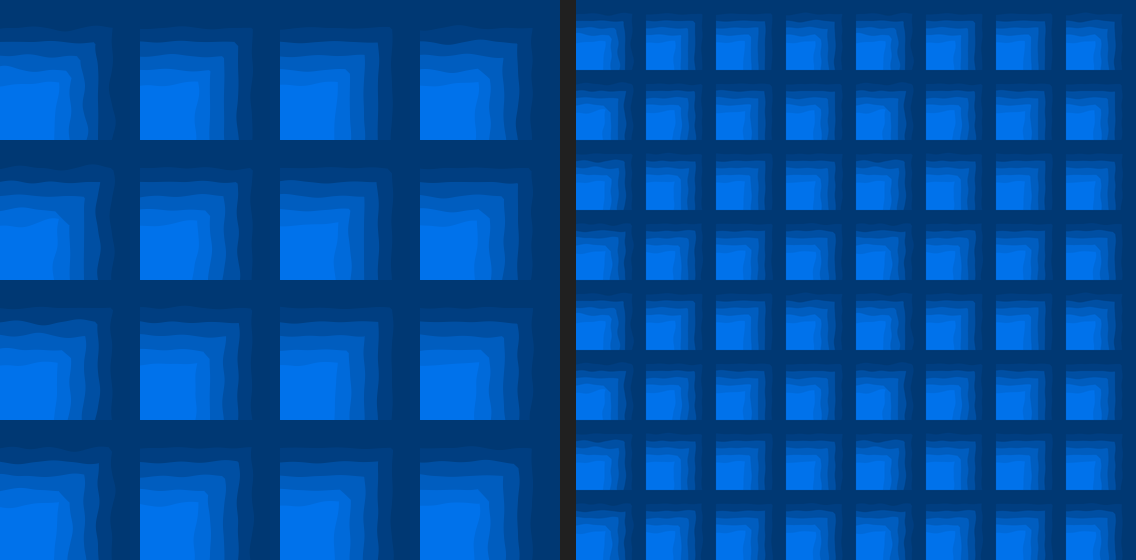
Left: one tile. Right: repeated 2 by 2.
This pattern is drawn by a Shadertoy shader. Its source:

```glsl
// Grid of stepped blue squares, each a stack of wavy-edged layers brightening to the lower left.

const float REPEATS = 4.0;
const int LAYERS = 5;
const float OUTER_SIZE = 0.8;
const float LAYER_STEP = 0.1;

float hash(vec2 p) {
    vec3 q = fract(p.xyx * vec3(0.1031, 0.1030, 0.0973));
    q += dot(q, q.yzx + 33.33);
    return fract((q.x + q.y) * q.z);
}

// One-dimensional gradient noise, roughly -1 to 1
float gradientNoise(float x, float seed) {
    float i = floor(x);
    float f = x - i;
    float slopeA = 2.0 * hash(vec2(i, seed)) - 1.0;
    float slopeB = 2.0 * hash(vec2(i + 1.0, seed)) - 1.0;
    float blend = f * f * f * (f * (f * 6.0 - 15.0) + 10.0);
    return 2.0 * mix(slopeA * f, slopeB * (f - 1.0), blend);
}

// Offset of a layer's edge at position t along it
float edgeWobble(float t, float seed, float amplitude) {
    float phase = 7.0 * hash(vec2(seed, 51.0));
    return amplitude * gradientNoise(t * 4.0 + phase, seed);
}

// Signed distance to a box from the origin to size, with its far corner cut
float cutBox(vec2 p, vec2 size, float cut) {
    vec2 d = p - size;
    float corner = (d.x + d.y + cut) * 0.7071;
    float box = max(max(d.x, d.y), max(-p.x, -p.y));
    return cut > 0.0 ? max(box, corner) : box;
}

float coverage(float dist, float pixel) {
    return clamp(0.5 - dist / pixel, 0.0, 1.0);
}

vec3 shade(float blue) {
    return blue * vec3(0.0, 0.485, 1.0);
}

// Layer k of one cell, counted from the outside in
float layerDistance(vec2 p, vec2 cell, int k) {
    float layer = float(k);
    float seed = cell.x + REPEATS * cell.y + 16.0 * layer + 3.0;

    // Waves are calmest in the middle columns of the tile
    float amplitude = 0.024 + 0.008 * cos(cell.x * 6.2831853 / REPEATS);
    vec2 size = vec2(OUTER_SIZE - LAYER_STEP * layer);
    size += vec2(edgeWobble(p.y, seed, amplitude),
                 edgeWobble(p.x, seed + 97.0, amplitude));

    // The innermost layer flares towards its corner
    if (k == LAYERS - 1) {
        size += 0.03 * smoothstep(0.1, 0.4, p.yx) - 0.012;
    }

    // The next one out has the strongest corner cut
    float chance = hash(vec2(seed, 17.0));
    float cut = k == LAYERS - 2 ? 0.11 * chance : 0.03 * chance * chance;
    if (k == LAYERS - 1) cut = 0.0;
    return cutBox(p, size, cut);
}

void mainImage(out vec4 fragColor, in vec2 fragCoord) {
    vec2 grid = fragCoord / iResolution.xy * REPEATS;
    vec2 cell = mod(floor(grid), REPEATS);
    vec2 p = fract(grid);
    float pixel = REPEATS / min(iResolution.x, iResolution.y);

    // Blue level of each layer, outside in
    float blues[LAYERS] = float[LAYERS](0.505, 0.64, 0.75, 0.855, 0.92);
    vec3 color = shade(0.45);
    for (int k = 0; k < LAYERS; k++) {
        float dist = layerDistance(p, cell, k);
        color = mix(color, shade(blues[k]), coverage(dist, pixel));
    }
    fragColor = vec4(color, 1.0);
}
```
